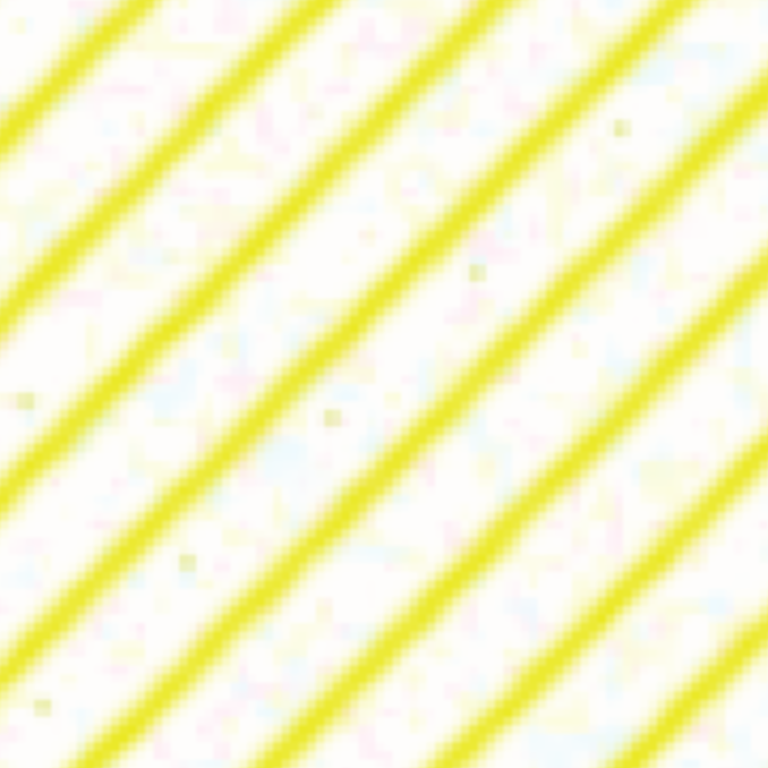
Write a WebGL 2 fragment shader that draws this pattern.

```glsl
#version 300 es
precision highp float;
// Soft yellow 45-degree stripes on off-white, with blocky grain, faint tints and small dots.

uniform vec2 u_resolution;
out vec4 fragColor;

const float GRID = 90.0;            // coarse blocks across the canvas
const float STRIPE_PERIOD = 0.2331; // stripe spacing along one axis
const float STRIPE_SIGMA = 0.0215;  // softness of the stripe along one axis
const float DOT_STEP = 0.188;       // dot spacing along each axis
const float DOT_RADIUS = 0.011;

const vec3 PAPER = vec3(0.997, 0.993, 0.988);
const vec3 YELLOW = vec3(0.92, 0.91, 0.13);
const vec3 DOT_COLOR = vec3(0.89, 0.91, 0.55);
const vec3 PINK_TINT = vec3(0.995, 0.935, 0.965);
const vec3 BLUE_TINT = vec3(0.935, 0.980, 0.995);
const vec3 CREAM_TINT = vec3(0.985, 0.985, 0.840);

float hash(vec2 p) {
    vec3 q = fract(vec3(p.xyx) * 0.1031);
    q += dot(q, q.yzx + 33.33);
    return fract((q.x + q.y) * q.z);
}

float valueNoise(vec2 p) {
    vec2 cell = floor(p);
    vec2 f = fract(p);
    f = f * f * (3.0 - 2.0 * f);
    float low = mix(hash(cell), hash(cell + vec2(1.0, 0.0)), f.x);
    float high = mix(hash(cell + vec2(0.0, 1.0)), hash(cell + 1.0), f.x);
    return mix(low, high, f.y);
}

// Coverage of the rising stripes, centred between whole periods.
float stripeAmount(vec2 p, float period, float sigma) {
    float offset = (fract((p.x - p.y) / period) - 0.5) * period;
    return exp(-0.5 * offset * offset / (sigma * sigma));
}

// Row of soft dots running along the stripe direction.
float dotRow(vec2 p, vec2 start, float spacing, float radius) {
    float amount = 0.0;
    for (int i = 0; i < 6; i++) {
        vec2 d = (p - start - spacing * float(i)) / radius;
        amount = max(amount, exp(-dot(d, d)));
    }
    return amount;
}

// Scattered blotches: one noise layer thresholded to sparse spots.
float blotches(vec2 p, float scale, float seed, float threshold) {
    return smoothstep(threshold, 1.0, valueNoise(p * scale + seed));
}

vec3 tintedPaper(vec2 p) {
    vec3 color = mix(PAPER, PINK_TINT, blotches(p, 37.0, 17.3, 0.62));
    color = mix(color, BLUE_TINT, blotches(p, 29.0, 71.9, 0.60));
    return mix(color, CREAM_TINT, 0.8 * blotches(p, 33.0, 133.1, 0.58));
}

// Colour of one block of the coarse grid.
vec3 blockColor(vec2 block) {
    vec2 p = (block + 0.5) / GRID;
    vec3 color = tintedPaper(p);

    // One clear row of dots and one faint row
    color = mix(color, DOT_COLOR, 0.9 * dotRow(p, vec2(0.056, 0.080), DOT_STEP, DOT_RADIUS));
    color = mix(color, DOT_COLOR, 0.75 * dotRow(p, vec2(0.035, 0.477), 4.0 * DOT_STEP, DOT_RADIUS));
    color = mix(color, DOT_COLOR, 0.25 * dotRow(p, vec2(0.035, 0.477), DOT_STEP, DOT_RADIUS));

    // Slight waver and uneven density along the stripes
    float waver = (valueNoise(p * 22.0 + 41.0) - 0.5) * 0.008;
    float stripe = stripeAmount(p + vec2(waver, 0.0), STRIPE_PERIOD, STRIPE_SIGMA);
    stripe *= 0.90 + 0.11 * valueNoise(p * 30.0 + 5.0);
    stripe *= 0.96 + 0.06 * hash(block + 9.0);
    return mix(color, YELLOW, clamp(stripe, 0.0, 1.0));
}

void main() {
    vec2 p = gl_FragCoord.xy / u_resolution;

    // Blend neighbouring blocks with softened edges
    vec2 gridPos = p * GRID - 0.5;
    vec2 block = floor(gridPos);
    vec2 blend = smoothstep(0.15, 0.85, fract(gridPos));
    vec3 low = mix(blockColor(block), blockColor(block + vec2(1.0, 0.0)), blend.x);
    vec3 high = mix(blockColor(block + vec2(0.0, 1.0)), blockColor(block + 1.0), blend.x);
    fragColor = vec4(mix(low, high, blend.y), 1.0);
}
```
